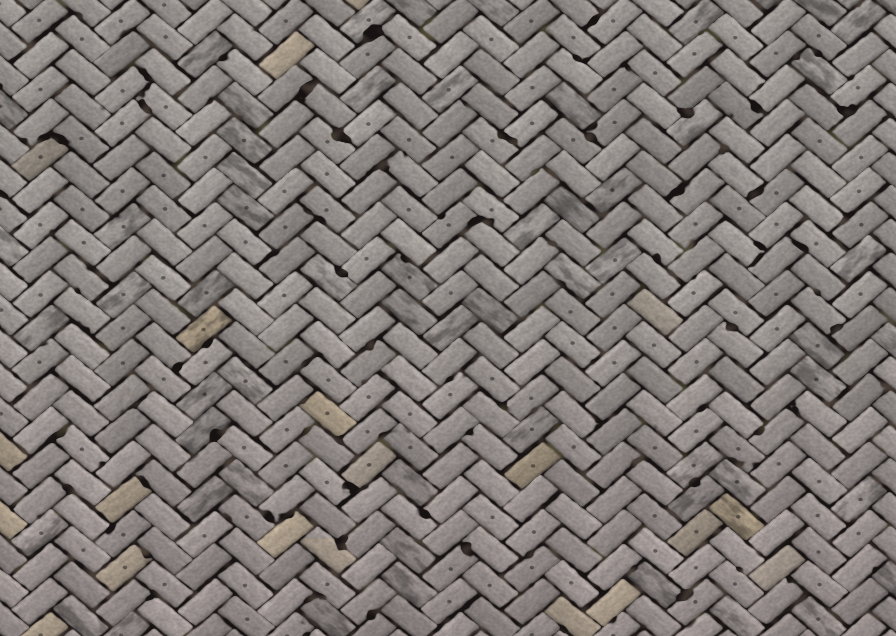
Write a Shadertoy shader that draws this texture.

```glsl
#define COLUMNS 21.9      // brick columns across the canvas
#define ROWS 18.6         // bricks down each column
#define PITCH 1.41421     // column and row spacing, in brick widths
#define JOINT 0.036       // half width of a joint
#define CORNER 0.1        // corner radius
#define SHIFT 0.09        // random displacement of a brick
#define TILT 0.08         // random rotation of a brick
#define CHIPPING 0.42     // depth of broken edges
#define TONE_SPREAD 0.17  // brightness range between bricks
#define DIMPLE_SHARE 0.4  // share of bricks with a centre hole
#define DIMPLE_SIZE 0.07
#define GRAIN 0.1         // surface roughness

const vec3 STONE = vec3(0.572, 0.552, 0.538);
const vec3 TAN = vec3(0.61, 0.555, 0.475);
const vec3 MAUVE = vec3(0.565, 0.532, 0.525);
const vec3 JOINT_DARK = vec3(0.09, 0.07, 0.07);
const vec3 SOIL = vec3(0.28, 0.24, 0.21);
const vec3 MOSS = vec3(0.33, 0.31, 0.21);

vec2 hash2(vec2 p) {
    vec3 q = fract(p.xyx * vec3(0.1031, 0.1030, 0.0973));
    q += dot(q, q.yzx + 33.33);
    return fract((q.xx + q.yz) * q.zy);
}

float gradientAt(vec2 corner, vec2 offset) {
    float angle = 6.28318 * hash2(corner).x;
    return dot(vec2(cos(angle), sin(angle)), offset);
}

float noise(vec2 p) {
    vec2 i = floor(p), f = fract(p);
    vec2 u = f * f * f * (f * (f * 6.0 - 15.0) + 10.0);
    vec2 e = vec2(1.0, 0.0);
    return mix(mix(gradientAt(i, f), gradientAt(i + e, f - e), u.x),
               mix(gradientAt(i + e.yx, f - e.yx), gradientAt(i + 1.0, f - 1.0), u.x), u.y);
}

float fbm(vec2 p) {
    float sum = 0.0, gain = 1.0;
    for (int i = 0; i < 3; i++) {
        sum += gain * noise(p);
        p = p * 2.03 + 17.3;
        gain *= 0.55;
    }
    return sum;
}

float roundedBox(vec2 p, vec2 halfSize, float radius) {
    vec2 q = abs(p) - halfSize + radius;
    return length(max(q, 0.0)) + min(max(q.x, q.y), 0.0) - radius;
}

// Nearest herringbone brick: distance, with its cell and local position
float nearestBrick(vec2 p, out vec2 cell, out vec2 local) {
    float nearest = 1e3;
    vec2 grid = p / PITCH;
    for (int i = -1; i <= 1; i++)
    for (int j = -1; j <= 1; j++) {
        float column = floor(grid.x + 0.5) + float(i);
        float odd = mod(column, 2.0);
        float lift = 0.5 * (1.0 - odd);
        float row = floor(grid.y - lift + 0.5) + float(j);
        vec2 id = vec2(column, row) + 40.0;
        vec2 offset = p - PITCH * vec2(column, row + lift) - SHIFT * (hash2(id) - 0.5);
        float angle = 0.785398 * (2.0 * odd - 1.0) + TILT * (hash2(id + 71.0).x - 0.5);
        vec2 along = vec2(cos(angle), sin(angle));
        vec2 q = vec2(dot(offset, along), dot(offset, vec2(-along.y, along.x)));
        float d = roundedBox(q, vec2(1.0, 0.5) - JOINT, CORNER);
        if (d < nearest) {
            nearest = d;
            cell = id;
            local = q;
        }
    }
    return nearest;
}

void mainImage(out vec4 fragColor, in vec2 fragCoord) {
    vec2 uv = fragCoord / iResolution.xy;
    vec2 p = uv * vec2(COLUMNS, ROWS) * PITCH;
    float pixel = ROWS * PITCH / iResolution.y;
    vec2 cell, local;
    float d = nearestBrick(p, cell, local);
    vec2 pick = hash2(cell + 13.0), kind = hash2(cell + 137.0);

    // Worn outline: ragged edges with occasional angular chips
    float chip = noise(p * 0.9 + 5.0) + 0.12 * noise(p * 3.1);
    d += 0.05 * noise(p * 3.0) + CHIPPING * smoothstep(0.3, 0.8, chip);

    // Stone colour, warmer toward the bottom, with a few tan bricks
    vec3 face = mix(MAUVE, STONE, smoothstep(0.0, 0.7, uv.y));
    float tanChance = mix(0.11, 0.015, smoothstep(0.0, 0.5, uv.y));
    face = mix(face, TAN, step(kind.x, tanChance) * (0.3 + 0.7 * pick.y));
    face *= 1.0 + TONE_SPREAD * (pick.x - 0.5) + 0.06 * noise(p * 0.12);

    // Grain, and soft dark stains on some bricks
    face *= 1.0 + GRAIN * fbm(local * vec2(2.0, 5.0) + cell * 7.1) + GRAIN * noise(p * 8.0);
    float stain = smoothstep(-0.3, 0.5, fbm(local * vec2(1.0, 2.2) + cell * 3.7));
    face *= 1.0 - 0.3 * stain * step(0.88, pick.y);

    // Light from above: bright upper rim, shaded lower edge
    face *= 1.0 + 0.1 * local.y + 0.1 * smoothstep(0.2, 0.4, local.y);
    face *= 1.0 - 0.17 * smoothstep(-0.24, -0.46, local.y);
    face *= 1.0 - 0.2 * smoothstep(-0.09, 0.0, d);

    // Centre hole
    float hole = length(local - 0.1 * (hash2(cell + 9.0) - 0.5)) - DIMPLE_SIZE;
    float holeMask = 1.0 - smoothstep(-0.6 * pixel, 0.8 * pixel, hole);
    face *= 1.0 - 0.42 * holeMask * step(kind.y, DIMPLE_SHARE);

    // Joints with patches of soil and moss
    vec3 joint = mix(JOINT_DARK, SOIL, smoothstep(-0.15, 0.5, noise(p * 1.7 + 31.0)));
    joint = mix(joint, MOSS, 0.8 * smoothstep(0.3, 0.55, noise(p * 0.7 + 83.0)));
    float blur = max(0.6 * pixel, 0.035);
    vec3 color = mix(face, joint, smoothstep(-blur, blur, d));
    fragColor = vec4(clamp(color, 0.0, 1.0), 1.0);
}
```
